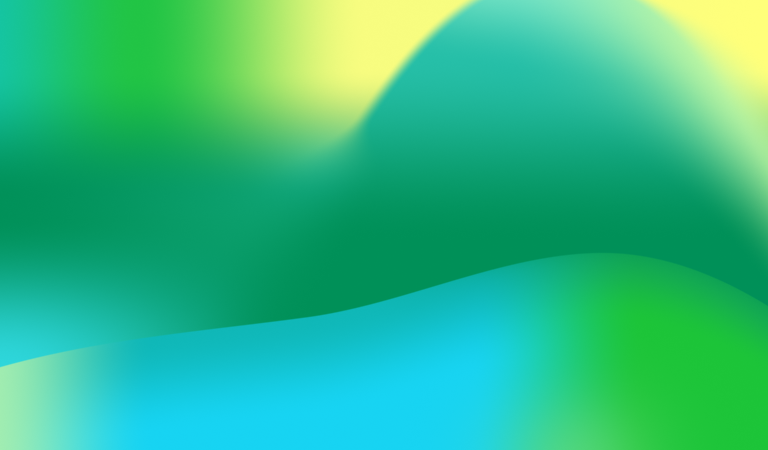
Reproduce this background procedurally as a Shadertoy shader.

```glsl
// Soft abstract landscape: a hazy yellow sky, a teal hill and a cyan-green wave.

const vec3 DEEP_GREEN = vec3(0.0, 0.565, 0.345);
const vec3 LEAF_GREEN = vec3(0.13, 0.77, 0.27);
const vec3 TEAL = vec3(0.15, 0.75, 0.66);
const vec3 AQUA = vec3(0.48, 0.90, 0.78);
const vec3 CYAN = vec3(0.09, 0.83, 0.95);
const vec3 YELLOW = vec3(0.97, 0.99, 0.50);
const vec3 PALE_LIME = vec3(0.76, 0.97, 0.63);

// Sine hash, used for dithering
float hash(vec2 p) {
    return fract(sin(dot(p, vec2(12.9898, 78.233))) * 43758.5453);
}

// Elliptical glow, 1 at its centre
float glow(vec2 p, vec2 centre, vec2 radius) {
    vec2 d = (p - centre) / radius;
    return exp(-dot(d, d));
}

// Cubic through two points (x, y) with the given end slopes
float hermite(vec2 a, vec2 b, float slopeA, float slopeB, float x) {
    float span = b.x - a.x;
    float t = (x - a.x) / span;
    float s = 1.0 - t;
    return a.y * s * s * (1.0 + 2.0 * t) + b.y * t * t * (3.0 - 2.0 * t)
         + span * t * s * (slopeA * s - slopeB * t);
}

// Crest of the front wave
float waveHeight(float x) {
    vec2 start = vec2(0.0, 0.184), bend = vec2(0.4, 0.295);
    vec2 top = vec2(0.785, 0.438), end = vec2(1.0, 0.32);
    if (x < bend.x) return hermite(start, bend, 0.48, 0.23, x);
    if (x < top.x) return hermite(bend, top, 0.23, 0.0, x);
    return hermite(top, end, 0.0, -1.05, x);
}

// Sky bands fading down into deep green, with mist and a cyan corner
vec3 backdrop(vec2 p) {
    vec3 sky = mix(vec3(0.08, 0.77, 0.65), LEAF_GREEN, smoothstep(-0.03, 0.18, p.x));
    sky = mix(sky, YELLOW, smoothstep(0.18, 0.48, p.x));
    sky = mix(sky, vec3(1.0, 1.0, 0.48), smoothstep(0.75, 1.0, p.x));
    vec3 ground = mix(DEEP_GREEN, vec3(0.07, 0.66, 0.47), 0.6 * glow(p, vec2(0.33, 0.54), vec2(0.2, 0.16)));
    ground = mix(ground, TEAL, 0.7 * glow(p, vec2(0.45, 0.65), vec2(0.1, 0.11)));
    float corner = (1.0 - smoothstep(0.18, 0.52, p.y)) * (1.0 - smoothstep(0.0, 0.44, p.x));
    ground = mix(ground, vec3(0.18, 0.84, 0.86), corner);
    return mix(ground, sky, smoothstep(0.56, 0.85, p.y));
}

// Hill body with a pale rim along its right flank
vec3 hillColor(vec2 p, float depth) {
    vec3 color = mix(DEEP_GREEN, TEAL, smoothstep(0.46, 0.89, p.y));
    float haze = smoothstep(0.84, 1.06, p.y + 0.25 * (p.x - 0.68));
    color = mix(color, AQUA, haze);
    float rim = (1.0 - smoothstep(0.0, 0.38, depth)) * smoothstep(0.66, 0.95, p.x);
    return mix(color, PALE_LIME, rim);
}

vec3 addHill(vec3 color, vec2 p) {
    float dx = p.x - 0.72;
    float curve = dx < 0.0 ? 5.28 : 4.0;
    float depth = 1.055 - curve * dx * dx - p.y;
    float slope = 2.0 * curve * dx;
    float dist = depth / sqrt(1.0 + slope * slope);
    float softness = 0.012 + 0.07 * (1.0 - smoothstep(0.58, 0.74, p.y));
    softness = mix(softness, 0.05, smoothstep(0.82, 1.0, p.x));
    return mix(color, hillColor(p, depth), smoothstep(-softness, softness, dist));
}

// Wave body: lime corner, cyan middle, green right side
vec3 waveColor(vec2 p, float depth) {
    vec3 water = mix(vec3(0.06, 0.72, 0.72), CYAN, smoothstep(0.0, 0.22, depth));
    water = mix(vec3(0.64, 0.93, 0.69), water, smoothstep(-0.02, 0.2, p.x));
    vec3 grass = mix(vec3(0.09, 0.68, 0.32), vec3(0.11, 0.77, 0.22), smoothstep(0.0, 0.15, depth));
    vec3 color = mix(water, grass, smoothstep(0.61, 0.84, p.x));
    color = mix(color, vec3(0.45, 0.87, 0.5), 0.6 * glow(p, vec2(0.75, -0.03), vec2(0.1, 0.15)));
    float shade = exp(-depth / 0.035) * smoothstep(0.45, 0.75, p.x);
    return mix(color, DEEP_GREEN, 0.4 * shade);
}

void mainImage(out vec4 fragColor, in vec2 fragCoord) {
    vec2 p = fragCoord / iResolution.xy;
    vec3 color = addHill(backdrop(p), p);

    // Front wave with an antialiased crest
    float depth = waveHeight(p.x) - p.y;
    float edge = 1.0 / iResolution.y;
    color = mix(color, waveColor(p, max(depth, 0.0)), smoothstep(-edge, edge, depth));

    // Dither hides banding in the gradients
    color += (hash(fragCoord / iResolution.xy) - 0.5) / 255.0;
    fragColor = vec4(clamp(color, 0.0, 1.0), 1.0);
}
```
